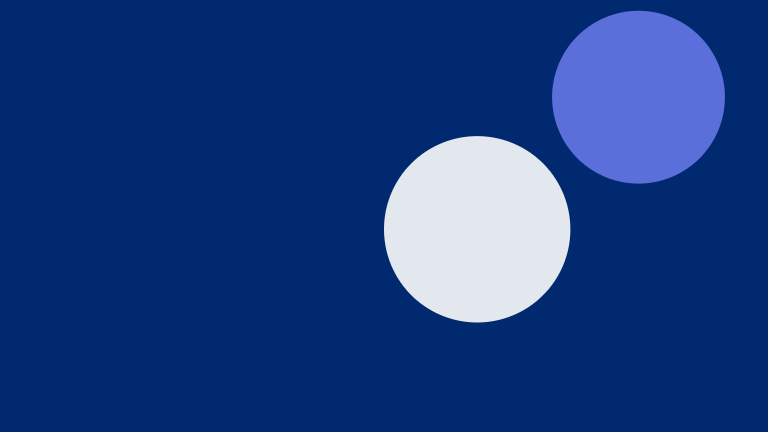
This background is drawn by a Shadertoy shader. Its source:

```glsl
// Two flat discs, one pale and one periwinkle, on a plain navy ground.
// Each disc is a circle distance function, turned into an antialiased
// mask and blended over the ground. Lengths are in canvas heights.

const vec3 NAVY       = vec3(0.0, 0.161, 0.438);
const vec3 PALE_GREY  = vec3(0.888, 0.910, 0.932);
const vec3 PERIWINKLE = vec3(0.357, 0.434, 0.855);

const vec2  PALE_CENTER   = vec2(1.1046, 0.4692);
const float PALE_RADIUS   = 0.2157;
const vec2  VIOLET_CENTER = vec2(1.478, 0.775);
const float VIOLET_RADIUS = 0.2;

// Signed distance to a circle, negative inside
float circleDistance(vec2 point, vec2 center, float radius) {
    return length(point - center) - radius;
}

// Coverage of a shape, with an edge one pixel wide
float coverage(float dist, float pixel) {
    return clamp(0.5 - dist / pixel, 0.0, 1.0);
}

void mainImage(out vec4 fragColor, in vec2 fragCoord) {
    float pixel = 1.0 / iResolution.y;
    vec2 point = fragCoord * pixel;

    float violetDisc = circleDistance(point, VIOLET_CENTER, VIOLET_RADIUS);
    float paleDisc = circleDistance(point, PALE_CENTER, PALE_RADIUS);

    // Lay the discs over the ground
    vec3 color = NAVY;
    color = mix(color, PERIWINKLE, coverage(violetDisc, pixel));
    color = mix(color, PALE_GREY, coverage(paleDisc, pixel));

    fragColor = vec4(color, 1.0);
}
```
